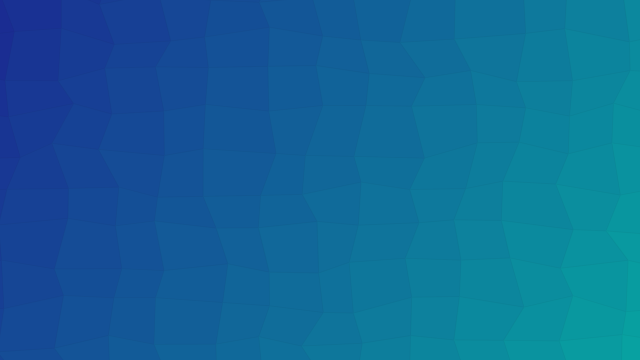
This background is drawn by a Shadertoy shader. Its source:

```glsl
const vec2 CELL_SIZE = vec2(0.1412, 0.1067);   // in canvas heights
const vec2 GRID_ORIGIN = vec2(0.023, 0.048);
const vec2 JITTER = vec2(0.52, 0.48);          // full spread, in cells
const vec2 SWAY = vec2(0.057, 0.046);          // column drift, in cells
const vec2 SWAY_PERIOD = vec2(12.0, 4.5);      // in columns
const vec2 GRADIENT_WEIGHT = vec2(0.76, 0.24); // rightward, downward
const vec3 INDIGO = vec3(0.101, 0.172, 0.573);
const vec3 TEAL = vec3(0.030, 0.632, 0.630);
const float SEAM_WIDTH = 0.003;
const float SEAM_DARKNESS = 0.032;
const float TAU = 6.28319;

vec2 hash2(vec2 p) {
    vec2 q = vec2(dot(p, vec2(127.1, 311.7)), dot(p, vec2(269.5, 183.3)));
    return fract(sin(q) * 43758.5453);
}

// Jittered grid corner on gently uneven columns, in canvas heights
vec2 gridVertex(vec2 id) {
    vec2 phase = TAU * id.x / SWAY_PERIOD;
    float sway = dot(SWAY, vec2(sin(phase.x), cos(phase.y)));
    vec2 jitter = JITTER * (hash2(id) - 0.5);
    return GRID_ORIGIN + CELL_SIZE * (id + jitter + vec2(sway, 0.0));
}

// Signed distance to a quad, negative inside
float quadDistance(vec2 p, vec2 corners[4]) {
    float nearest = 1e6;
    float side = 1.0;
    for (int i = 0; i < 4; i++) {
        vec2 a = corners[i];
        vec2 b = corners[(i + 1) % 4];
        vec2 edge = b - a;
        vec2 w = p - a;
        vec2 offset = w - edge * clamp(dot(w, edge) / dot(edge, edge), 0.0, 1.0);
        nearest = min(nearest, dot(offset, offset));
        bvec3 crossing = bvec3(p.y >= a.y, p.y < b.y, edge.x * w.y > edge.y * w.x);
        if (all(crossing) || !any(crossing)) side = -side;
    }
    return side * sqrt(nearest);
}

vec3 gradientColor(vec2 p, float aspect) {
    vec2 uv = vec2(p.x / aspect, 1.0 - p.y);
    return mix(INDIGO, TEAL, clamp(dot(uv, GRADIENT_WEIGHT), 0.0, 1.0));
}

void mainImage(out vec4 fragColor, in vec2 fragCoord) {
    float aspect = iResolution.x / iResolution.y;
    float pixel = 1.0 / iResolution.y;
    vec2 p = fragCoord * pixel;
    vec2 cell = floor((p - GRID_ORIGIN) / CELL_SIZE);

    vec3 colorSum = vec3(0.0);
    float coverageSum = 0.0;
    float edgeDistance = 1e6;

    // Flat facets, blended by coverage along their shared edges
    for (int y = -1; y <= 1; y++) {
        for (int x = -1; x <= 1; x++) {
            vec2 id = cell + vec2(x, y);
            vec2 corners[4];
            corners[0] = gridVertex(id);
            corners[1] = gridVertex(id + vec2(1.0, 0.0));
            corners[2] = gridVertex(id + vec2(1.0, 1.0));
            corners[3] = gridVertex(id + vec2(0.0, 1.0));
            vec2 center = 0.25 * (corners[0] + corners[1] + corners[2] + corners[3]);

            float d = quadDistance(p, corners);
            float coverage = clamp(0.5 - d / pixel, 0.0, 1.0);
            colorSum += coverage * gradientColor(center, aspect);
            coverageSum += coverage;
            edgeDistance = min(edgeDistance, abs(d));
        }
    }
    vec3 color = colorSum / max(coverageSum, 0.001);

    // Faint dark seams
    float seam = 1.0 - smoothstep(0.0, max(SEAM_WIDTH, pixel), edgeDistance);
    color *= 1.0 - SEAM_DARKNESS * seam;

    fragColor = vec4(color, 1.0);
}
```
